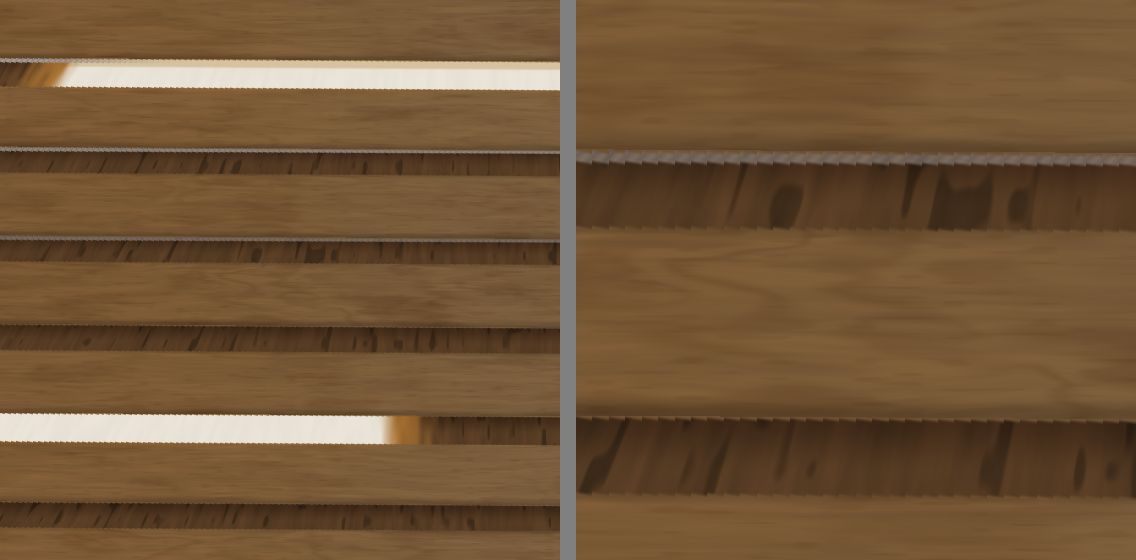
Left: the whole. Right: its middle third, enlarged.
Write a three.js fragment shader that draws this texture.

```glsl
// Horizontal oak slats with dark recesses between them, two of which hold a light strip.
varying vec2 vUv;

// Layout, in canvas units measured downward from the top edge
const float PITCH = 0.1585;
const float FIRST_GAP = 0.1029;
const float GAP = 0.0465;
const float TILT = 0.0068;
const float SOFT = 0.0014;
const float TOOTH_PITCH = 0.0098;
const float TOOTH_DEPTH = 0.0022;
const float UPPER_LIT_ROW = 0.0;
const float LOWER_LIT_ROW = 4.0;
const float UPPER_LIGHT_START = 0.12;
const float LOWER_LIGHT_END = 0.695;

// Colours
const vec3 OAK = vec3(0.485, 0.352, 0.208);
const vec3 OAK_GREY = vec3(0.475, 0.365, 0.238);
const vec3 OAK_DARK = vec3(0.355, 0.228, 0.118);
const vec3 RECESS = vec3(0.345, 0.238, 0.142);
const vec3 RECESS_SHADE = vec3(0.245, 0.160, 0.092);
const vec3 LIGHT = vec3(0.915, 0.892, 0.845);
const vec3 CREAM = vec3(0.840, 0.760, 0.620);
const vec3 AMBER = vec3(0.700, 0.470, 0.200);
const vec3 METAL = vec3(0.640, 0.600, 0.570);

float hash(vec2 p) {
  vec3 q = fract(vec3(p.xyx) * 0.1031);
  q += dot(q, q.yzx + 33.33);
  return fract((q.x + q.y) * q.z);
}

float noise(vec2 p) {
  vec2 i = floor(p), f = fract(p);
  f = f * f * (3.0 - 2.0 * f);
  return mix(mix(hash(i), hash(i + vec2(1.0, 0.0)), f.x),
             mix(hash(i + vec2(0.0, 1.0)), hash(i + vec2(1.0)), f.x), f.y);
}

float fbm(vec2 p) {
  float sum = 0.0, amp = 0.5;
  for (int i = 0; i < 4; i++) {
    sum += amp * noise(p);
    p = p * 2.03 + 17.3;
    amp *= 0.5;
  }
  return sum;
}

float isRow(float row, float wanted) {
  return 1.0 - step(0.5, abs(row - wanted));
}

// Face of one slat: broad tone, arched growth rings, fine grain and pores
vec3 slatColor(float x, float t, float row) {
  vec2 p = vec2(x, t) + vec2(hash(vec2(row, 3.0)), hash(vec2(row, 8.0))) * 7.0;
  float warp = fbm(p * vec2(4.0, 22.0));
  float bend = fbm(p * vec2(3.0, 13.0) + 0.8 * warp);
  float rings = 0.5 + 0.5 * sin(bend * 42.0 + warp * 6.0);
  float figure = mix(0.12, 0.25, hash(vec2(row, 5.0))) + 0.12 * isRow(row, 2.0);
  float fine = fbm(p * vec2(9.0, 210.0) + vec2(0.0, warp * 5.0));
  float pores = smoothstep(0.70, 0.92, noise(p * vec2(38.0, 330.0)));
  float patches = smoothstep(0.48, 0.75, fbm(p * vec2(7.0, 32.0) + 4.0));

  vec3 c = mix(OAK, OAK_GREY, smoothstep(0.2, 1.0, x));
  c *= 0.97 + 0.07 * hash(vec2(row, 12.0));
  c = mix(c, OAK_DARK, figure * rings * rings * smoothstep(0.3, 0.65, warp));
  c = mix(c, OAK_DARK, 0.30 * patches + 0.16 * pores);
  c *= 0.91 + 0.18 * fine;
  // Rounded edges
  c *= 1.0 - 0.20 * smoothstep(PITCH - 0.014, PITCH, t);
  return c * (0.90 + 0.10 * smoothstep(GAP, GAP + 0.007, t));
}

// Back of the recess: leaning streaks and cracks under a shadow from above
vec3 recessColor(float gx, float t, float row) {
  float streak = fbm(vec2(gx * 95.0, t * 14.0 + row * 5.0));
  float crack = smoothstep(0.72, 0.90, noise(vec2(gx * 110.0, t * 32.0 + row * 9.0)));
  vec3 c = mix(RECESS_SHADE, RECESS, smoothstep(0.0, GAP * 0.75, t));
  c *= 0.83 + 0.32 * streak;
  return c * (1.0 - 0.28 * crack);
}

void main() {
  float x = vUv.x;
  float down = 1.0 - vUv.y - TILT * x - FIRST_GAP;
  float row = floor(down / PITCH);
  float upper = isRow(row, UPPER_LIT_ROW);
  float lower = isRow(row, LOWER_LIT_ROW);

  // Serrated slat edges, flatter toward the right
  float tooth = (fract(x / TOOTH_PITCH) - 0.5) * TOOTH_DEPTH * mix(1.0, 0.35, x);
  float t = down - row * PITCH;
  float gapEnd = GAP + 0.005 * max(upper, lower) + tooth;
  float gap = smoothstep(-SOFT, SOFT, t - 0.0016 - tooth)
            * (1.0 - smoothstep(-SOFT, SOFT, t - gapEnd));

  // Recess and light strips, fading through amber at their ends
  float gx = x + mix(0.55, 0.0, smoothstep(0.0, 0.9, x)) * t;
  vec3 recess = recessColor(gx, t, row);
  float inside = upper * (gx - UPPER_LIGHT_START - 0.012) + lower * (LOWER_LIGHT_END - x);
  float lit = max(upper, lower);
  float fade = 0.035 * (noise(vec2(gx * 90.0, t * 20.0)) - 0.5);
  recess = mix(recess, AMBER, lit * 0.9 * smoothstep(-0.11, 0.0, inside + fade));
  vec3 strip = LIGHT * (0.985 + 0.025 * noise(vec2(gx * 120.0, t * 20.0)));
  strip = mix(strip, CREAM, upper * (1.0 - smoothstep(0.012, 0.018, t)));
  recess = mix(recess, strip, lit * smoothstep(-0.018, 0.018, inside + 0.3 * fade));

  // Twisted metal trim under the upper slats
  float trim = step(-0.5, row) * step(row, 2.5) * (1.0 - 0.22 * max(row, 0.0));
  trim *= mix(1.0, 1.0 - smoothstep(0.05, 0.35, x), upper);
  trim *= 1.0 - smoothstep(-SOFT, SOFT, t - mix(0.0085, 0.0065, x) - tooth);
  float twist = 0.88 + 0.16 * abs(fract((x + t) / TOOTH_PITCH) * 2.0 - 1.0);
  recess = mix(recess, METAL * twist, trim);

  // Warm spill on wood beside the light
  vec3 wood = slatColor(x, t, row);
  float spill = lit * smoothstep(-0.03, 0.03, inside) * exp(-max(t - gapEnd, 0.0) / 0.004);
  wood = mix(wood, AMBER, 0.35 * spill);
  gl_FragColor = vec4(mix(wood, recess, gap), 1.0);
}
```
